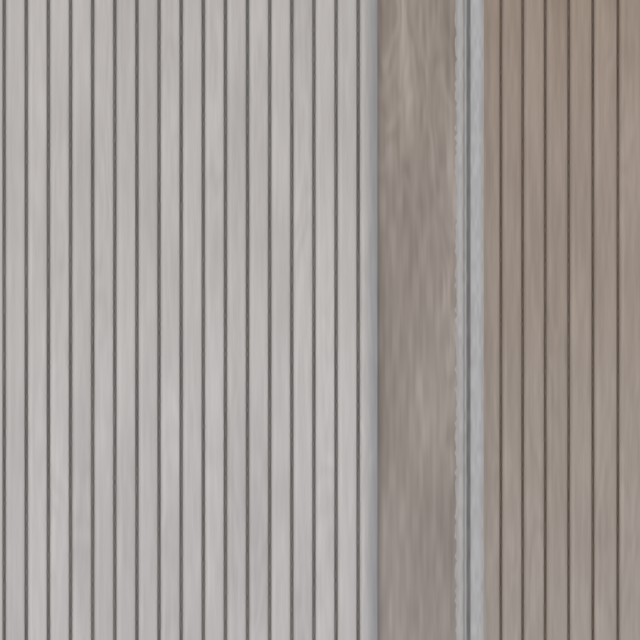
Reproduce this texture procedurally as a WebGL 2 fragment shader.

```glsl
#version 300 es
precision highp float;
// Upright wood cladding: a pale slatted panel, a flat plank, a thin metal trim
// and a warmer slatted panel. Grooves come from repeated distances to a line,
// grain from stretched noise offset by a hash for every slat.
uniform vec2 u_resolution;
out vec4 outColor;

const float PANEL_END = 0.590;
const float PLANK_END = 0.712;
const float TRIM_END = 0.756;

float hash(vec2 p) {
  return fract(sin(dot(p, vec2(127.1, 311.7))) * 43758.5453);
}

float noise(vec2 p) {
  vec2 i = floor(p), f = fract(p);
  f = f * f * (3.0 - 2.0 * f);
  return mix(mix(hash(i), hash(i + vec2(1, 0)), f.x),
             mix(hash(i + vec2(0, 1)), hash(i + vec2(1, 1)), f.x), f.y);
}

float fbm(vec2 p) {
  float sum = 0.0, amp = 0.5;
  for (int i = 0; i < 4; i++) {
    sum += amp * noise(p);
    p = p * 2.03 + 17.3;
    amp *= 0.5;
  }
  return sum;
}

// Soft band of a given half width around distance zero
float band(float dist, float halfWidth, float blur) {
  return 1.0 - smoothstep(halfWidth - blur, halfWidth + blur, abs(dist));
}

// Signed wood grain: broad clouds, arched rings and fine fibres
float grain(vec2 p, float seed) {
  vec2 q = p + vec2(seed * 3.7, seed * 9.1);
  float clouds = fbm(q * vec2(18.0, 4.0)) - 0.47;
  float field = fbm(q * vec2(13.0, 2.2));
  float rings = sin(field * 65.0) * smoothstep(0.40, 0.65, noise(q * vec2(9.0, 3.5)));
  float fibres = fbm(q * vec2(190.0, 14.0)) - 0.47;
  return clouds * 0.10 + rings * 0.012 + fibres * 0.07;
}

// Slats parted by grooves; cell counts grooves, pitch is the local spacing
vec3 slats(vec2 p, float cell, float pitch, vec3 wood, vec3 gap, float halfWidth) {
  float id = floor(cell);
  float dist = (fract(cell + 0.5) - 0.5) * pitch;
  float tone = (hash(vec2(id, 4.0)) - 0.5) * 0.025;
  vec3 col = wood + tone + grain(p, id) * 0.75;
  // Lit edge right of each groove and soft shade around it
  col += 0.018 * band(dist - 0.0075, 0.002, 0.002);
  col *= 1.0 - 0.10 * band(dist, 0.004, 0.004);
  // Slightly ragged groove, beaded by a fine vertical texture
  float bead = noise(vec2(id * 7.0, p.y * 150.0)) - 0.5;
  float wear = noise(vec2(id * 5.0, p.y * 9.0)) - 0.5;
  float groove = band(dist, halfWidth + bead * 0.0006, 0.0016);
  return mix(col, gap + bead * 0.07 + wear * 0.05, groove * 0.95);
}

// Evenly spaced pale slats, cooler towards the bottom and the right edge
vec3 palePanel(vec2 p) {
  float pitch = 0.03457;
  vec3 wood = mix(vec3(0.728, 0.714, 0.712), vec3(0.722, 0.704, 0.692), p.y);
  wood += 0.015 * band(p.y - 0.45, 0.2, 0.2);
  vec3 col = slats(p, (p.x - 0.0065) / pitch, pitch, wood, vec3(0.40, 0.39, 0.375), 0.0027);
  float edge = smoothstep(0.565, PANEL_END, p.x);
  return col - edge * vec3(0.13, 0.115, 0.10);
}

// Warm slats whose spacing widens evenly to the right
vec3 warmPanel(vec2 p) {
  float pitch = 0.03333, growth = 0.00065;
  float root = sqrt(max(pitch * pitch + 4.0 * growth * (p.x - 0.7826), 1e-6));
  float cell = (root - pitch) / (2.0 * growth);
  vec3 wood = mix(vec3(0.625, 0.590, 0.565), vec3(0.605, 0.545, 0.500), p.y);
  vec3 col = slats(p, cell + 40.0, root, wood, vec3(0.36, 0.315, 0.28), 0.0021);
  return col * (1.0 - 0.08 * band(p.x - TRIM_END, 0.01, 0.01));
}

// Flat plank with bolder grain and a shadow from the raised panel beside it
vec3 plank(vec2 p) {
  vec3 col = mix(vec3(0.595, 0.562, 0.542), vec3(0.605, 0.562, 0.530), p.y);
  col += grain(p, 91.0) * 1.25;
  float streak = noise(vec2(p.x * 70.0 + p.y * 5.0, p.y * 5.0));
  col += 0.035 * smoothstep(0.65, 0.95, streak);
  float shadow = exp(-max(p.x - PANEL_END, 0.0) / 0.006);
  return col * (1.0 - 0.25 * shadow);
}

// Brushed trim: two pale strips beside a dark central channel
vec3 trim(vec2 p) {
  vec3 col = vec3(0.635, 0.625, 0.620) + 0.05 * (noise(p * vec2(300.0, 60.0)) - 0.5);
  col += vec3(0.045, 0.05, 0.06) * band(p.x - 0.744, 0.007, 0.004);
  col += 0.04 * band(p.x - 0.719, 0.003, 0.003);
  col -= vec3(0.20, 0.19, 0.18) * band(p.x - 0.732, 0.003, 0.002);
  return col - 0.07 * band(p.x - 0.725, 0.0015, 0.0015);
}

void main() {
  vec2 p = gl_FragCoord.xy / u_resolution;
  float soft = 0.0015;
  float fray = (noise(vec2(3.0, p.y * 130.0)) - 0.5) * 0.004;
  vec3 col = palePanel(p);
  col = mix(col, plank(p), smoothstep(-soft, soft, p.x - PANEL_END));
  col = mix(col, trim(p), smoothstep(-soft, soft, p.x - PLANK_END + fray));
  col = mix(col, warmPanel(p), smoothstep(-soft, soft, p.x - TRIM_END));
  outColor = vec4(clamp(col, 0.0, 1.0), 1.0);
}
```
